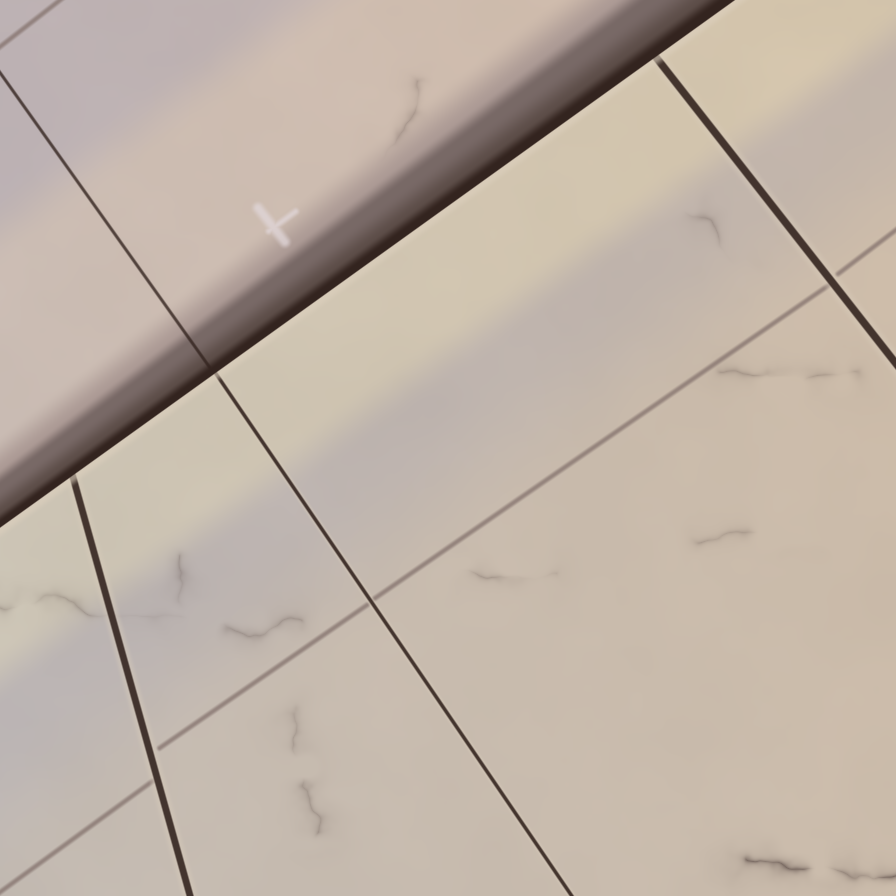
A Shadertoy shader for this texture:

```glsl
// Marble floor tiles seen at a slant, with a dark step edge, grout and soft shadow bands.

const vec3 SUNLIT = vec3(0.815, 0.768, 0.700);
const vec3 SHADE = vec3(0.745, 0.703, 0.690);
const vec3 FLOOR = vec3(0.785, 0.731, 0.685);
const vec3 PINK = vec3(0.805, 0.735, 0.695);
const vec3 LAVENDER = vec3(0.748, 0.695, 0.700);
const vec3 LIP = vec3(0.67, 0.60, 0.58);
const vec3 RISER = vec3(0.47, 0.41, 0.40);
const vec3 RISER_LOW = vec3(0.36, 0.30, 0.28);
const vec3 GAP = vec3(0.20, 0.14, 0.12);
const vec3 GROUT = vec3(0.52, 0.45, 0.43);
const vec3 GLINT = vec3(0.88, 0.84, 0.85);

// Faint mineral veins: start and end of each
const vec4 VEINS[9] = vec4[9](
    vec4(0.76, 0.77, 0.83, 0.70), vec4(0.47, 0.90, 0.42, 0.80),
    vec4(0.80, 0.58, 0.95, 0.58), vec4(0.48, 0.36, 0.62, 0.35),
    vec4(0.78, 0.40, 0.90, 0.40), vec4(0.82, 0.04, 1.00, 0.02),
    vec4(0.01, 0.33, 0.33, 0.30), vec4(0.32, 0.19, 0.36, 0.08),
    vec4(0.20, 0.38, 0.21, 0.33));

float hash(vec2 p) {
    vec3 q = fract(vec3(p.xyx) * 0.1031);
    q += dot(q, q.yzx + 33.33);
    return fract((q.x + q.y) * q.z);
}

float noise(vec2 p) {
    vec2 i = floor(p), f = fract(p);
    f = f * f * (3.0 - 2.0 * f);
    return mix(mix(hash(i), hash(i + vec2(1, 0)), f.x),
               mix(hash(i + vec2(0, 1)), hash(i + vec2(1, 1)), f.x), f.y);
}

float fbm(vec2 p) {
    float sum = 0.0, amp = 0.5;
    for (int i = 0; i < 4; i++) {
        sum += amp * noise(p);
        p = p * 2.03 + 17.0;
        amp *= 0.5;
    }
    return sum;
}

float segmentDistance(vec2 p, vec2 a, vec2 b) {
    vec2 d = b - a;
    return length(p - a - d * clamp(dot(p - a, d) / dot(d, d), 0.0, 1.0));
}

// Coverage of a straight stroke with a soft border
float stroke(vec2 p, vec2 a, vec2 b, float halfWidth, float soft) {
    return 1.0 - smoothstep(halfWidth - soft, halfWidth + soft, segmentDistance(p, a, b));
}

// Joint between tiles: pale bevel around a dark gap
vec3 joint(vec3 col, vec2 p, vec2 a, vec2 b, float halfWidth, float soft) {
    col = mix(col, SUNLIT * 1.04, 0.45 * stroke(p, a, b, halfWidth * 2.0, halfWidth));
    return mix(col, GAP, 0.9 * stroke(p, a, b, halfWidth, soft));
}

// Tile light by height above (+) or below (-) the step edge
vec3 floorLight(float height) {
    vec3 lower = mix(SHADE, FLOOR, smoothstep(0.22, 0.42, -height));
    lower = mix(SUNLIT, lower, smoothstep(0.13, 0.20, -height));
    vec3 upper = mix(PINK, LAVENDER, smoothstep(0.29, 0.38, height));
    return height < 0.0 ? lower : upper;
}

float veinCover(vec2 p) {
    vec2 bent = p + 0.05 * (vec2(fbm(p * 18.0), fbm(p * 18.0 + 40.0)) - 0.47);
    float cover = 0.0;
    for (int i = 0; i < 9; i++) {
        float d = segmentDistance(bent, VEINS[i].xy, VEINS[i].zw);
        cover = max(cover, 0.6 * exp(-d * 320.0) + 0.25 * exp(-d * 75.0));
    }
    float strength = mix(0.38, 0.85, smoothstep(0.08, 0.04, p.y));
    return cover * strength * smoothstep(0.2, 0.65, noise(p * 35.0));
}

// Rounded step front, from dark gap up to the pale lip
vec3 stepFront(vec3 col, float height, float x, float soft) {
    float h = height / (1.0 + 0.65 * x);
    vec3 front = mix(GAP, RISER_LOW, smoothstep(0.006, 0.018, h));
    front = mix(front, RISER, smoothstep(0.015, 0.042, h));
    front = mix(front, LIP, smoothstep(0.048, 0.066, h));
    front = mix(front, col, smoothstep(0.060, 0.105, h));
    col = mix(col, SUNLIT * 1.06, 0.6 * smoothstep(-0.014, -0.003, height));
    return mix(col, front, smoothstep(-soft, soft, height));
}

void mainImage(out vec4 fragColor, in vec2 fragCoord) {
    vec2 p = fragCoord / iResolution.xy;
    float soft = max(1.0 / iResolution.y, 0.0012);
    float height = p.y - (0.411 + 0.718 * p.x);

    // Marble: light bands, cool-to-warm tint, mottling and veins
    vec3 col = floorLight(height);
    float warmth = clamp(p.x * 0.8 + p.y * 0.3, 0.0, 1.0);
    col *= mix(vec3(0.975, 1.0, 1.02), vec3(1.02, 1.005, 0.965), warmth);
    col *= 1.0 + 0.035 * (fbm(p * 9.0) - 0.47);
    col = mix(col, RISER_LOW, veinCover(p));

    // Pale grout rows, slightly out of line at each joint
    float row = stroke(p, vec2(-0.01, -0.003), vec2(0.17, 0.128), 0.0025, 0.0022);
    row = max(row, stroke(p, vec2(0.178, 0.165), vec2(0.41, 0.325), 0.0025, 0.0022));
    row = max(row, stroke(p, vec2(0.418, 0.332), vec2(0.924, 0.681), 0.0025, 0.0022));
    row = max(row, stroke(p, vec2(0.935, 0.694), vec2(1.01, 0.751), 0.0025, 0.0022));
    row = max(row, stroke(p, vec2(-0.01, 0.940), vec2(0.08, 1.010), 0.0025, 0.0022));
    col = mix(col, GROUT, 0.75 * row);

    // Step and the joints that cross it
    col = joint(col, p, vec2(0.081, 0.469), vec2(0.215, -0.01), 0.0038, soft);
    col = joint(col, p, vec2(0.241, 0.583), vec2(0.645, -0.01), 0.0020, soft);
    col = joint(col, p, vec2(0.733, 0.935), vec2(1.008, 0.584), 0.0042, soft);
    col = stepFront(col, height, p.x, soft);
    col = mix(col, GAP, 0.8 * stroke(p, vec2(-0.01, 0.933), vec2(0.234, 0.59), 0.0017, soft));

    // Small reflection above the step
    float glint = stroke(p, vec2(0.288, 0.768), vec2(0.318, 0.730), 0.005, 0.004);
    glint = max(glint, stroke(p, vec2(0.300, 0.742), vec2(0.330, 0.764), 0.003, 0.003));
    col = mix(col, GLINT, 0.75 * glint);

    fragColor = vec4(col, 1.0);
}
```
